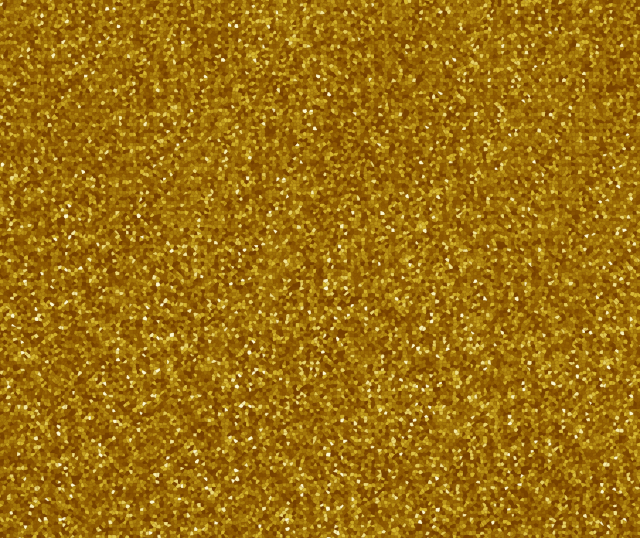
Give the GLSL for this texture, as a Shadertoy shader.

```glsl
// Gold glitter: tightly packed tiny flakes with scattered pale sparkles.

const float FLAKES_PER_HEIGHT = 158.0;
const float RIM_WIDTH = 0.32;
const float RIM_DEPTH = 0.32;
const int SAMPLES = 3;

const vec3 UMBER  = vec3(0.46, 0.25, 0.00);
const vec3 BRONZE = vec3(0.56, 0.36, 0.01);
const vec3 OCHRE  = vec3(0.64, 0.47, 0.04);
const vec3 GOLD   = vec3(0.73, 0.58, 0.09);
const vec3 YELLOW = vec3(0.84, 0.72, 0.18);
const vec3 PALE   = vec3(0.93, 0.86, 0.47);
const vec3 GLINT  = vec3(1.00, 0.98, 0.80);

float hash(vec2 p) {
    return fract(sin(dot(p, vec2(127.1, 311.7))) * 43758.5453);
}

vec2 hash2(vec2 p) {
    return vec2(hash(p), hash(p + vec2(37.2, 91.7)));
}

float valueNoise(vec2 p) {
    vec2 cell = floor(p);
    vec2 f = fract(p);
    f = f * f * (3.0 - 2.0 * f);
    float bottom = mix(hash(cell), hash(cell + vec2(1.0, 0.0)), f.x);
    float top = mix(hash(cell + vec2(0.0, 1.0)), hash(cell + vec2(1.0)), f.x);
    return mix(bottom, top, f.y);
}

// Uneven light, centred on zero
float mottle(vec2 p) {
    float broad = valueNoise(p * 7.0 + 3.1);
    float medium = valueNoise(p * 21.0 + 17.4);
    float fine = valueNoise(p * 48.0 + 41.8);
    return 0.35 * broad + 0.35 * medium + 0.3 * fine - 0.5;
}

// Colour for a flake of a given brightness rank, 0 to 1
vec3 goldRamp(float rank) {
    vec3 color = mix(UMBER, BRONZE, smoothstep(0.0, 0.3, rank));
    color = mix(color, OCHRE, smoothstep(0.3, 0.6, rank));
    color = mix(color, GOLD, smoothstep(0.6, 0.82, rank));
    color = mix(color, YELLOW, smoothstep(0.82, 0.92, rank));
    color = mix(color, PALE, smoothstep(0.92, 0.97, rank));
    return mix(color, GLINT, smoothstep(0.97, 0.995, rank));
}

// Cellular flakes: x = rank of the nearest flake, y = distance to its rim
vec2 flakeAt(vec2 p) {
    vec2 base = floor(p);
    vec2 nearestCell = base;
    float nearest = 8.0;
    float second = 8.0;
    for (int y = -1; y <= 1; y++) {
        for (int x = -1; x <= 1; x++) {
            vec2 cell = base + vec2(x, y);
            float d = distance(p, cell + 0.1 + 0.8 * hash2(cell));
            if (d < nearest) {
                second = nearest;
                nearest = d;
                nearestCell = cell;
            } else {
                second = min(second, d);
            }
        }
    }
    return vec2(hash(nearestCell + vec2(71.3, 19.9)), second - nearest);
}

vec3 glitter(vec2 p, float light) {
    vec2 flake = flakeAt(p * FLAKES_PER_HEIGHT);
    float rank = pow(flake.x, 0.94 - 0.9 * light);
    float rim = 1.0 - smoothstep(0.0, RIM_WIDTH, flake.y);
    return mix(goldRamp(rank), UMBER, RIM_DEPTH * rim);
}

void mainImage(out vec4 fragColor, in vec2 fragCoord) {
    float light = mottle(fragCoord / iResolution.y);

    // Average several samples per pixel to soften flake edges
    vec3 total = vec3(0.0);
    for (int y = 0; y < SAMPLES; y++) {
        for (int x = 0; x < SAMPLES; x++) {
            vec2 offset = (vec2(x, y) + 0.5) / float(SAMPLES) - 0.5;
            total += glitter((fragCoord + offset) / iResolution.y, light);
        }
    }
    fragColor = vec4(total / float(SAMPLES * SAMPLES), 1.0);
}
```
